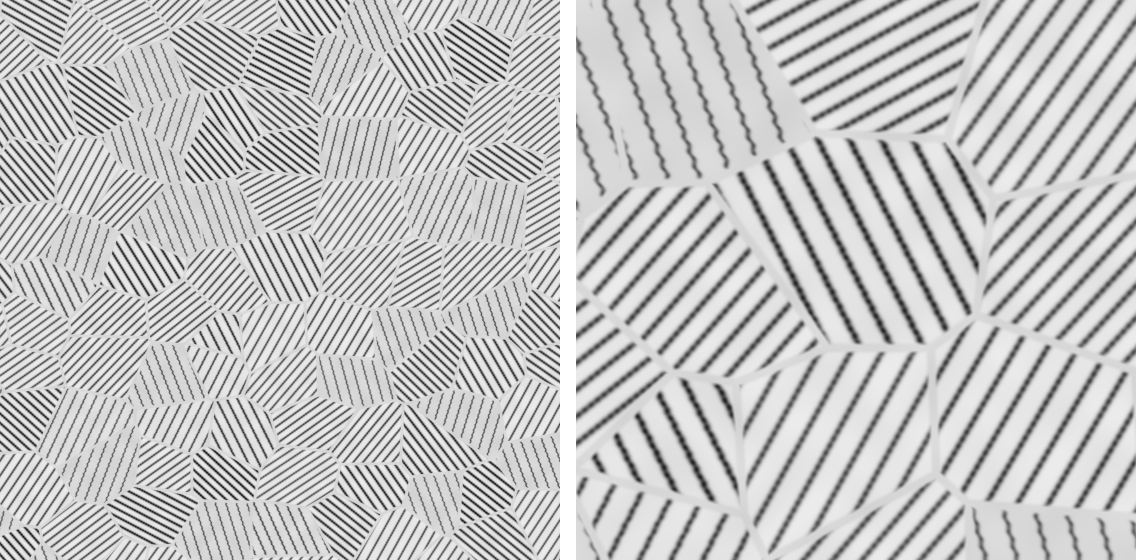
Left: the whole. Right: its middle third, enlarged.
Reproduce this pattern procedurally as a Shadertoy shader.

```glsl
#define CELLS vec2(8.6, 10.6)     // patches across and up the canvas
#define JITTER 0.86               // irregularity of the patches
#define SPACING vec2(0.0125, 0.0180) // line pitch: slanted, steep
#define LINE_WIDTH 0.0021         // soft half width of a line
#define SEAM 0.0042               // bare margin along patch borders
#define PAPER 0.905               // tone between slanted lines
#define STEEP_PAPER 0.845         // tone between steep lines
#define SEAM_TONE 0.845           // tone of the borders
#define STEPS 115.0               // stair steps of steep lines
#define BEADS 205.0               // beads along the lines
#define TAU 6.2831853

vec2 hash2(vec2 p) {
    vec2 k = vec2(dot(p, vec2(127.1, 311.7)), dot(p, vec2(269.5, 183.3)));
    return fract(sin(k) * 43758.545);
}

vec2 seedPoint(vec2 cell) {
    return cell + 0.5 + JITTER * (hash2(cell) - 0.5);
}

// xy: id of the nearest cell, z: distance to its border in canvas units
vec3 patches(vec2 p) {
    vec2 g = p * CELLS, base = floor(g), id = base, toSeed = vec2(0.0);
    float nearest = 1e3;
    for (int j = -2; j <= 2; j++)
    for (int i = -2; i <= 2; i++) {
        vec2 cell = base + vec2(i, j);
        vec2 r = seedPoint(cell) - g;
        float d = dot(r, r);
        if (d < nearest) { nearest = d; id = cell; toSeed = r; }
    }
    float border = 1e3;
    for (int j = -2; j <= 2; j++)
    for (int i = -2; i <= 2; i++) {
        if (i == 0 && j == 0) continue;
        vec2 r = seedPoint(id + vec2(i, j)) - g;
        vec2 n = normalize(r - toSeed);
        float d = dot(0.5 * (r + toSeed), n) / length(n * CELLS);
        border = min(border, d);
    }
    return vec3(id, border);
}

// Soft mottling from layered sines, about -1 to 1
float mottle(vec2 p) {
    float a = sin(p.x * 97.0 + 2.0 * sin(p.y * 61.0));
    float b = sin(p.y * 113.0 + 2.0 * sin(p.x * 73.0 + 1.3));
    return 0.5 * (a + b);
}

void mainImage(out vec4 fragColor, in vec2 fragCoord) {
    vec2 p = fragCoord / iResolution.y;
    vec3 patchInfo = patches(p);
    vec2 pick = hash2(patchInfo.xy + 37.0);
    vec2 vary = hash2(patchInfo.xy + 91.0);

    // Direction of the hatching in this patch
    float falling = step(0.56, pick.x);
    float slope = mix(0.46, 1.34, pick.y);
    float angle = slope * (1.0 - 2.0 * falling);
    float steep = smoothstep(1.06, 1.20, slope);
    vec2 along = vec2(cos(angle), sin(angle));
    vec2 across = vec2(-along.y, along.x);

    // Steep lines climb in small stairs
    vec2 q = p;
    q.y += 1.4 * steep * sin(TAU * STEPS * p.y) / (TAU * STEPS);

    // Parallel lines with a soft profile
    float pitch = mix(SPACING.x, SPACING.y, smoothstep(0.75, 1.25, slope));
    float d = abs(fract(dot(q, across) / pitch + vary.x) - 0.5) * pitch;
    float width = LINE_WIDTH * mix(0.94 + 0.17 * falling, 0.76, steep);
    float line = exp(-d * d / (width * width));
    float bead = 1.0 + 0.10 * sin(TAU * BEADS * dot(p, along));
    float depth = mix(0.56 + 0.15 * falling, 0.46, steep);
    depth *= bead * (0.93 + 0.14 * vary.y);

    // Paper, pale seams and ink
    float inside = smoothstep(0.25 * SEAM, SEAM, patchInfo.z);
    float paper = mix(PAPER, STEEP_PAPER, steep);
    float tone = mix(SEAM_TONE, paper, inside) + 0.018 * mottle(p);
    tone -= depth * line * inside;
    fragColor = vec4(vec3(clamp(tone, 0.0, 1.0)), 1.0);
}
```
